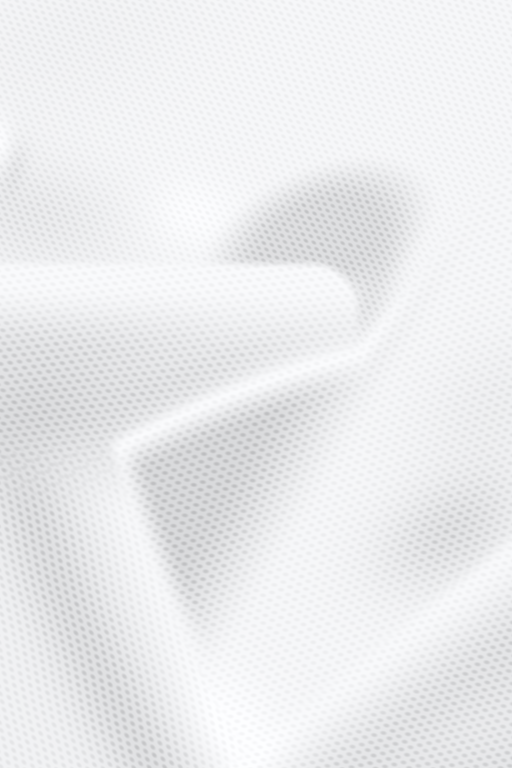
A Shadertoy shader for this texture:

```glsl
// Soft white pique knit fabric lying in overlapping folds.
#define LIT 0.958
#define SHADOW 0.135
#define CELL 0.0185
#define ROW_RATIO 0.70
#define KNIT_DARK 0.105
#define KNIT_LIGHT 0.035
#define JITTER 0.16
#define TINT vec3(-0.003, 0.0, 0.007)

// Coordinates along and across an axis at the given angle.
vec2 turn(vec2 p, float angle) {
    float c = cos(angle), s = sin(angle);
    return vec2(c * p.x + s * p.y, c * p.y - s * p.x);
}

float hash(vec2 p) {
    vec3 q = fract(vec3(p.xyx) * 0.1031);
    q += dot(q, q.yzx + 33.33);
    return fract((q.x + q.y) * q.z);
}

float blob(vec2 p, vec2 center, vec2 radius, float angle) {
    vec2 q = turn(p - center, angle) / radius;
    return exp(-dot(q, q));
}

// Staggered rows of slanted holes, balanced around zero.
float knit(vec2 p, float angle, float size) {
    vec2 q = turn(p, angle) / (size * vec2(1.0, ROW_RATIO));
    q.x += 0.12 * sin(q.y * 0.35) + 0.5 * mod(floor(q.y), 2.0);
    float grain = hash(floor(q) + 80.0);
    vec2 f = fract(q) - 0.5;
    f.x -= 0.3 * f.y;
    float hole = smoothstep(0.5, 0.08, length(f * vec2(1.1, 1.0)));
    return hole * (1.0 + JITTER * (grain - 0.5)) - 0.31;
}

// Each sheet returns its tone and its knit value.
vec2 backSheet(vec2 p) {
    float tone = LIT - 0.02 * blob(p, vec2(0.12, 0.08), vec2(0.3, 0.16), -0.4);
    tone -= 0.055 * blob(p, vec2(0.05, 0.42), vec2(0.2, 0.11), 0.2);
    tone += 0.025 * blob(p, vec2(0.37, 0.42), vec2(0.10, 0.07), 0.0);
    tone += 0.04 * blob(p, vec2(0.0, 0.28), vec2(0.02, 0.05), 0.0);
    tone -= 0.035 * blob(p, vec2(0.03, 0.33), vec2(0.02, 0.05), 0.3);
    // Arched hollow with a tail running down its right side
    vec2 q = turn(p - vec2(0.62, 0.47), -0.45) / vec2(0.23, 0.13);
    tone -= 0.115 * smoothstep(1.15, 0.5, length(q));
    tone -= 0.07 * blob(p, vec2(0.725, 0.58), vec2(0.10, 0.035), -1.1);
    return vec2(tone, knit(p, 0.22, CELL * 0.86));
}

vec2 leftSheet(vec2 p, float beyondEdge) {
    float drop = p.y - 0.512;
    float fade = mix(1.0, 0.45, smoothstep(0.0, 0.65, p.x));
    float tone = LIT + 0.012 - 0.105 * fade * smoothstep(0.04, 0.18, drop);
    tone -= 0.035 * blob(p, vec2(0.06, 0.81), vec2(0.16, 0.08), -0.3);
    tone -= 0.025 * blob(p, vec2(0.40, 0.73), vec2(0.2, 0.04), -0.35);
    // Lower flank: lit crest, soft valley, lighter far side
    float valley = exp(-pow((beyondEdge - 0.20) / 0.085, 2.0));
    float flank = LIT - 0.025 - 0.085 * valley;
    flank += 0.03 * exp(-pow(beyondEdge / 0.07, 2.0));
    float low = smoothstep(0.82, 1.02, p.y);
    tone = mix(tone, flank, low);
    float weave = mix(knit(p, -0.12, CELL), knit(p, 0.42, CELL), low);
    return vec2(tone, weave);
}

vec2 frontSheet(vec2 p, float belowRidge, float rightOfEdge) {
    // Deep triangular hollow, open towards the lower right
    float diagonal = 0.80 - p.x - 0.6 * (p.y - 0.70);
    float hollow = smoothstep(0.005, 0.085, belowRidge)
                 * smoothstep(0.0, 0.22, diagonal)
                 * smoothstep(-0.005, 0.055, rightOfEdge);
    float tone = LIT - SHADOW * hollow;
    tone -= 0.095 * blob(p, vec2(0.88, 1.04), vec2(0.15, 0.09), -0.55);
    tone -= 0.035 * blob(p, vec2(0.97, 0.80), vec2(0.17, 0.12), -0.7);
    return vec2(tone, knit(p, -0.30, CELL));
}

vec2 cornerSheet(vec2 p, float depth) {
    float tone = LIT + 0.008 - 0.10 * smoothstep(0.01, 0.16, depth);
    tone += 0.03 * blob(p, vec2(0.95, 1.42), vec2(0.2, 0.07), -0.4);
    return vec2(tone, knit(p, -0.22, CELL));
}

void mainImage(out vec4 fragColor, in vec2 fragCoord) {
    // Width is one unit; y runs downwards from the top edge
    vec2 p = vec2(fragCoord.x, iResolution.y - fragCoord.y) / iResolution.x;

    // Fold outlines
    float fall = p.y - 0.9;
    float rightOfEdge = p.x - (0.23 + 0.3 * fall + 0.25 * fall * fall);
    float ridge = 0.675 - 0.39 * (p.x - 0.72) - 0.9 * max(p.x - 0.71, 0.0);
    ridge -= 0.02 * sin(clamp((p.x - 0.21) / 0.5, 0.0, 1.0) * 3.14159);
    float belowRidge = p.y - ridge;
    vec2 box = abs(p - vec2(-0.15, 1.112)) - vec2(0.85, 0.60) + 0.09;
    float roll = length(max(box, 0.0)) + min(max(box.x, box.y), 0.0) - 0.09;
    float depth = 0.78 * (p.y - 1.06 - 0.80 * (1.0 - p.x));

    // Stack the sheets from back to front
    vec2 cloth = backSheet(p);
    cloth = mix(cloth, leftSheet(p, -rightOfEdge), smoothstep(0.008, -0.014, roll));
    float front = smoothstep(-0.025, 0.015, belowRidge)
                * smoothstep(-0.02, 0.012, rightOfEdge);
    cloth = mix(cloth, frontSheet(p, belowRidge, rightOfEdge), front);
    cloth = mix(cloth, cornerSheet(p, depth), smoothstep(-0.025, 0.012, depth));

    // Glow on the crests
    float crest = exp(-pow(belowRidge / 0.03, 2.0)) * smoothstep(0.18, 0.26, p.x);
    float tone = cloth.x + 0.022 * crest * smoothstep(0.85, 0.65, p.x);
    tone += 0.03 * blob(p, vec2(0.45, 1.43), vec2(0.09, 0.13), -0.6);
    tone = min(tone, 0.985);

    float strength = mix(KNIT_DARK, KNIT_LIGHT, smoothstep(0.84, 0.97, tone));
    fragColor = vec4(clamp(tone - strength * cloth.y + TINT, 0.0, 1.0), 1.0);
}
```
